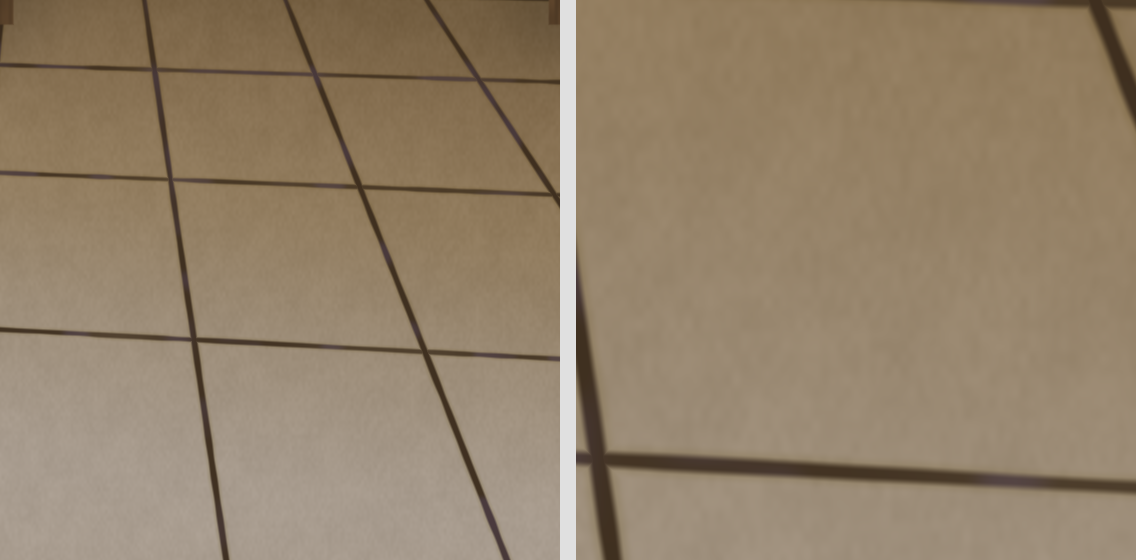
Left: the whole. Right: its middle third, enlarged.
Write a WebGL 2 fragment shader that draws this pattern.

```glsl
#version 300 es
precision highp float;
// Square ceramic floor tiles with dark joints, seen in perspective.
// The canvas is unprojected to tile coordinates; joints are distances to whole
// numbers there. A soft light gradient, fine grain and worn grout finish it.
uniform vec2 u_resolution;
out vec4 fragColor;

// Perspective: left joint, its slant, tile width and its growth downwards
const float JOINT_X = 0.2578;
const float JOINT_SLANT = 0.146;
const float TILE_WIDTH = 0.252;
const float WIDTH_GROWTH = 0.255;
const float COLUMN_BOW = 0.011;
// Rows: tilt, fan-out, first joint, tile depth and its growth downwards
const float ROW_TILT = 0.0255;
const float ROW_FAN = 0.046;
const float ROW_Y = 0.1159;
const float TILE_DEPTH = 0.1446;
const float DEPTH_GROWTH = 0.1558;

// Joint half widths, far and near, and edge softness
const vec2 COLUMN_HALF = vec2(0.0043, 0.0060);
const vec2 ROW_HALF = vec2(0.0032, 0.0046);
const float JOINT_SOFT = 0.0026;

// Surface variation
const float GRAIN_AMOUNT = 0.030;
const float MOTTLE_AMOUNT = 0.018;
const float TILE_VARIATION = 0.010;
const float LIGHT_TILT = 0.14;

const vec3 TILE_FAR = vec3(0.450, 0.365, 0.250);
const vec3 TILE_BACK = vec3(0.515, 0.425, 0.305);
const vec3 TILE_MIDDLE = vec3(0.570, 0.485, 0.365);
const vec3 TILE_FRONT = vec3(0.610, 0.545, 0.460);
const vec3 TILE_NEAR = vec3(0.660, 0.612, 0.560);
const vec3 GROUT_BROWN = vec3(0.235, 0.175, 0.115);
const vec3 GROUT_VIOLET = vec3(0.275, 0.215, 0.230);
const vec3 LEG_BROWN = vec3(0.340, 0.250, 0.160);

float hash(vec2 p) {
    return fract(sin(dot(p, vec2(127.1, 311.7))) * 43758.5453);
}

float noise(vec2 p) {
    vec2 cell = floor(p);
    vec2 f = fract(p);
    f = f * f * (3.0 - 2.0 * f);
    return mix(mix(hash(cell), hash(cell + vec2(1, 0)), f.x),
               mix(hash(cell + vec2(0, 1)), hash(cell + vec2(1, 1)), f.x), f.y);
}

// Light falls off from the near left to the far right
vec3 tileLight(vec2 p) {
    float t = p.y + LIGHT_TILT * (0.5 - p.x);
    vec3 c = mix(TILE_FAR, TILE_BACK, smoothstep(-0.05, 0.16, t));
    c = mix(c, TILE_MIDDLE, smoothstep(0.10, 0.38, t));
    c = mix(c, TILE_FRONT, smoothstep(0.32, 0.64, t));
    return mix(c, TILE_NEAR, smoothstep(0.52, 0.92, t));
}

float jointMask(float dist, float halfWidth, float soft) {
    return 1.0 - smoothstep(halfWidth - soft, halfWidth + soft, dist);
}

void main() {
    vec2 p = gl_FragCoord.xy / u_resolution;
    p.y = 1.0 - p.y; // depth runs from the far edge to the near edge
    float soft = max(JOINT_SOFT, 0.8 / min(u_resolution.x, u_resolution.y));

    // Unproject to tile coordinates
    float width = TILE_WIDTH + WIDTH_GROWTH * p.y;
    float u = (p.x - JOINT_X - JOINT_SLANT * p.y) / width;
    u += COLUMN_BOW * p.y * u * (2.0 - u);
    float rowY = (p.y - ROW_TILT * p.x) / (1.0 + ROW_FAN * p.x);
    float depth = TILE_DEPTH + DEPTH_GROWTH * rowY;
    float v = (rowY - ROW_Y) / depth;
    vec2 tile = floor(vec2(u, v));

    // Glazed surface: light, slight tile differences, mottle and grain
    vec3 color = tileLight(p);
    color += TILE_VARIATION * (hash(tile + 7.0) - 0.5);
    color += MOTTLE_AMOUNT * (noise(p * vec2(34.0, 24.0)) - 0.5);
    float grain = noise(p * vec2(170.0, 95.0)) + noise(p.yx * vec2(150.0, 210.0) + 31.0);
    color += GRAIN_AMOUNT * (0.5 * grain - 0.5) * vec3(1.0, 1.0, 1.1);

    // Distances to the joints, in canvas units
    float columnSlope = JOINT_SLANT + WIDTH_GROWTH * u;
    float columnDist = abs(u - round(u)) * width * inversesqrt(1.0 + columnSlope * columnSlope);
    float rowScale = depth * depth / (TILE_DEPTH + DEPTH_GROWTH * ROW_Y);
    float rowDist = abs(v - round(v)) * rowScale * (1.0 + ROW_FAN * p.x);
    float wobble = 0.0014 * (noise(p * 28.0 + 5.0) - 0.5);
    float columnHalf = mix(COLUMN_HALF.x, COLUMN_HALF.y, p.y) + wobble;
    float rowHalf = mix(ROW_HALF.x, ROW_HALF.y, p.y) + wobble;

    // Row joints are paler in places, column joints stay dark
    float wear = 0.72 + 0.24 * noise(vec2(u * 3.0, round(v) * 9.0));
    float joint = max(jointMask(columnDist, columnHalf, soft) * 0.96,
                      jointMask(rowDist, rowHalf, soft) * wear);
    float halo = max(jointMask(columnDist, columnHalf * 1.7, soft * 1.6),
                     jointMask(rowDist, rowHalf * 1.7, soft * 1.6));
    vec3 grout = mix(GROUT_BROWN, GROUT_VIOLET, smoothstep(0.4, 0.8, noise(p * 22.0 + 13.0)));
    color *= 1.0 - halo * vec3(0.06, 0.07, 0.14);
    color = mix(color, grout, joint);

    // Furniture feet in the far corners, with soft shade around them
    vec2 corner = vec2(min(p.x, 1.0 - p.x), p.y);
    color *= 1.0 - 0.13 * exp(-dot(corner, corner) * 90.0);
    vec2 footSize = vec2(p.x < 0.5 ? 0.024 : 0.020, 0.044);
    vec2 footEdge = corner - footSize;
    float foot = jointMask(max(footEdge.x, footEdge.y), 0.0, soft);
    color = mix(color, LEG_BROWN * (0.9 + 0.2 * noise(p * vec2(160.0, 30.0))), foot);

    fragColor = vec4(clamp(color, 0.0, 1.0), 1.0);
}
```
